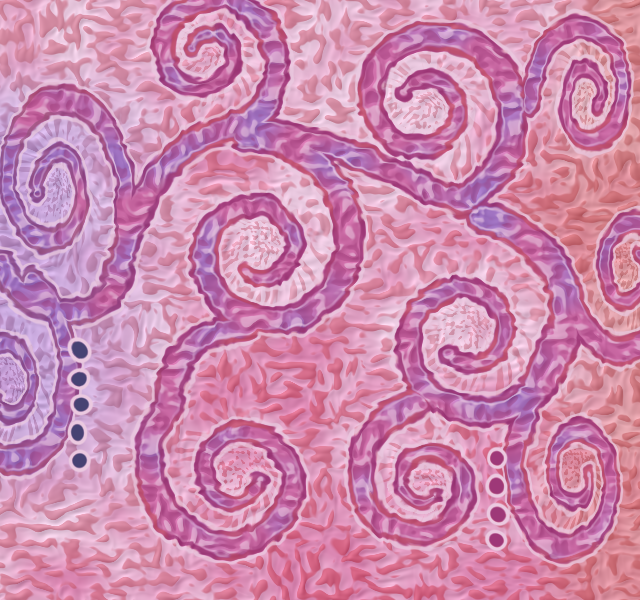
Give the GLSL for this pattern, as a WebGL 2 fragment shader.

```glsl
#version 300 es
precision highp float;
// Embossed pink ground with outlined violet scrolls, curling stems and beads.
uniform vec2 u_resolution;
out vec4 outColor;

const float TAU = 6.28319;
const float GROWTH = 2.6; // radius ratio per turn
const float TURNS = 1.6;
const float RIBBON = 0.0265; // half width at the broad end
const float SIDE_SQUEEZE = 0.65; // side scrolls are narrower
const float SOFT = 0.0017;
const float WOBBLE = 0.008;
const float RAGGED = 0.009;
const float RELIEF = 0.26;
const vec3 PALE = vec3(0.92, 0.79, 0.88);
const vec3 PINK = vec3(0.86, 0.53, 0.70);
const vec3 ROSE = vec3(0.80, 0.49, 0.58);
const vec3 RED = vec3(0.80, 0.33, 0.45);
const vec3 LAVENDER = vec3(0.74, 0.62, 0.88);
const vec3 AMBER = vec3(0.86, 0.56, 0.50);
const vec3 MAGENTA = vec3(0.78, 0.40, 0.63);
const vec3 VIOLET = vec3(0.62, 0.44, 0.75);
const vec3 PLUM = vec3(0.62, 0.22, 0.47);
const vec3 INK = vec3(0.28, 0.26, 0.45);

// Centre, outer radius (signed by winding), angle of the outer end
const vec4 SCROLLS[11] = vec4[11](
  vec4(.344, .91, -.135, -1.07), vec4(.09, .688, -.195, -.41),
  vec4(.433, .583, .192, 1.7), vec4(.396, .208, -.164, 2.33),
  vec4(.708, .826, -.174, -1.2), vec4(.979, .84, .146, 3.2),
  vec4(.78, .442, .199, 1.43), vec4(.708, .194, -.132, 1.68),
  vec4(.958, .208, -.165, 2.6), vec4(1.049, .549, -.16, 3.37),
  vec4(.014, .354, .185, 1.24));

// Start, control and end of each curve
const vec2 STEMS[21] = vec2[21](
  vec2(.41, .79), vec2(.27, .78), vec2(.21, .6),
  vec2(.21, .6), vec2(.2, .47), vec2(.1, .48),
  vec2(.1, .48), vec2(.04, .49), vec2(0, .56),
  vec2(.41, .79), vec2(.53, .78), vec2(.77, .66),
  vec2(.28, .33), vec2(.29, .45), vec2(.41, .455),
  vec2(.95, .51), vec2(.93, .6), vec2(.8, .64),
  vec2(.87, .28), vec2(.88, .36), vec2(.93, .44));

vec2 direction(float a) { return vec2(cos(a), sin(a)); }

vec2 slope(vec2 cell) {
  return direction(TAU * fract(sin(dot(cell, vec2(127.1, 311.7))) * 43758.5));
}

float noise(vec2 p) {
  vec2 i = floor(p), f = p - i, e = vec2(1, 0), u = f * f * (3.0 - 2.0 * f);
  return mix(mix(dot(slope(i), f), dot(slope(i + e), f - e), u.x),
    mix(dot(slope(i + e.yx), f - e.yx), dot(slope(i + 1.0), f - 1.0), u.x), u.y);
}

vec2 noise2(vec2 p) { return vec2(noise(p), noise(p + 40.0)); }

// Short strokes running across or upward, patch by patch
float strokes(vec2 p) {
  p += 0.011 * noise2(p * 34.0);
  float upright = smoothstep(-0.1, 0.25, noise(p * 12.0 + 7.0));
  return mix(noise(p * vec2(38, 78)), noise(p * vec2(74, 40) + 19.0), upright);
}

float halfWidth(float radius) { return RIBBON * sqrt(min(radius / 0.14, 1.0)); }

// Distance to the scrolls; eye holds the offset from a centre and its depth
float scrollDistance(vec2 p, out vec3 eye) {
  float d = 1.0;
  eye = vec3(1, 0, 0);
  for (int i = 0; i < 11; i++) {
    vec4 s = SCROLLS[i];
    vec2 q = p - s.xy;
    if (abs(s.x - 0.533) > 0.4) q.x /= SIDE_SQUEEZE;
    float r = length(q) + 1e-4, outer = abs(s.z), winding = sign(s.z);
    float phase = winding * (atan(q.y, q.x) - s.w) / TAU;
    float turn = phase + round(log(r / outer) / log(GROWTH) - phase);
    turn -= max(0.0, ceil(turn));
    turn += max(0.0, ceil(-TURNS - turn));
    float radius = outer * pow(GROWTH, turn), inner = outer * pow(GROWTH, -TURNS);
    vec2 tip = inner * direction(s.w - winding * TAU * TURNS);
    d = min(d, abs(r - radius) - halfWidth(radius));
    d = min(d, length(q - outer * direction(s.w)) - halfWidth(outer));
    d = min(d, length(q - tip) - 1.15 * halfWidth(inner));
    float depth = 1.0 - smoothstep(0.55, 0.8, r / outer);
    if (depth > eye.z) eye = vec3(q, depth);
  }
  return d;
}

float stemDistance(vec2 p) {
  float d = 1.0;
  for (int i = 0; i < 21; i += 3) {
    vec2 a = STEMS[i], m = STEMS[i + 1];
    for (float t = 0.125; t < 1.01; t += 0.125) {
      vec2 b = mix(mix(STEMS[i], m, t), mix(m, STEMS[i + 2], t), t), ab = b - a;
      d = min(d, length(p - a - ab * clamp(dot(p - a, ab) / dot(ab, ab), 0.0, 1.0)));
      a = b;
    }
  }
  return d - RIBBON * 0.88;
}

float beadDistance(vec2 p, float count) {
  float k = clamp(round(-p.y / 0.046), 0.0, count - 1.0);
  return length(p + vec2(0.004 * sin(k * 2.4), k * 0.046));
}

float band(float d, float centre, float width) {
  return 1.0 - smoothstep(width - SOFT, width + SOFT, abs(d - centre));
}

void main() {
  vec2 p = gl_FragCoord.xy / u_resolution.y, bent = p + WOBBLE * noise2(p * 17.0);
  float cloud = noise(p * 4.0 + 3.0), patches = noise(p * 13.0);
  // Regional tints
  float cool = 1.0 - smoothstep(0.02, 0.36, p.x);
  cool *= smoothstep(0.1, 0.35, p.y) * (1.0 - smoothstep(0.75, 0.93, p.y));
  float warm = smoothstep(0.86, 1.05, p.x + 0.12 * cloud);
  float low = smoothstep(0.15, 0.5, p.x) * (1.0 - smoothstep(0.08, 0.5, p.y));
  float blush = min(0.8 * low + 0.6 * smoothstep(-0.15, 0.4, cloud) + 0.3 * warm, 1.0);
  // Brushed ground with dashes inside the scrolls
  vec3 eye;
  float d = min(scrollDistance(bent, eye), stemDistance(bent)), r = length(eye.xy);
  float grain = strokes(p), relief = grain - strokes(p + vec2(-0.003, 0.003));
  float dashes = noise(eye.xy / max(r, 0.05) * 8.0 + r * 42.0);
  float mark = smoothstep(-0.02, 0.14, mix(grain, dashes, eye.z * 0.7));
  float depth = clamp(0.24 + 0.65 * blush + 0.8 * patches - 0.2 * eye.z, 0.0, 1.0);
  vec3 color = mix(PALE, PINK, depth);
  color = mix(color, mix(ROSE, RED, blush), mark * (0.85 - 0.25 * eye.z));
  color = mix(color, LAVENDER - 0.12 * mark, cool * 0.7);
  color = mix(color, AMBER - 0.12 * mark, warm * 0.5);
  color += RELIEF * relief;
  // Ribbon: halo, streaked fill, light rim, broken dark outline
  d += RAGGED * grain;
  float tint = clamp(0.2 + cool + 1.4 * patches + 0.7 * cloud - 0.2 * warm, 0.0, 1.0);
  vec3 fill = mix(MAGENTA, VIOLET, tint) + RELIEF * relief;
  fill = mix(fill, PALE, 0.55 * smoothstep(0.06, 0.24, grain));
  fill = mix(fill, PLUM, 0.4 * smoothstep(0.06, 0.2, -grain));
  color = mix(color, PALE, 0.75 * band(d, 0.004, 0.003));
  color = mix(color, fill, 1.0 - smoothstep(-SOFT, SOFT, d));
  color = mix(color, PALE, band(d, -0.0105, 0.0017) * max(0.3 + 0.8 * patches, 0.0));
  vec3 line = mix(PLUM, RED * 0.94, smoothstep(-0.15, 0.25, noise(p * 11.0 + 31.0)));
  line = mix(line, VIOLET * 0.8, cool * 0.6) + 0.5 * RELIEF * relief;
  color = mix(color, line, 0.88 * band(d, -0.004, 0.0035));
  // Bead columns
  float bead = min(beadDistance(bent - vec2(0.133, 0.417), 5.0),
    beadDistance(bent - vec2(0.829, 0.236), 4.0));
  color = mix(color, PALE, band(bead, 0.016, 0.003));
  color = mix(color, mix(INK, PLUM, step(0.5, p.x)), band(bead, 0.0, 0.0125));
  outColor = vec4(clamp(color, 0.0, 1.0), 1.0);
}
```
